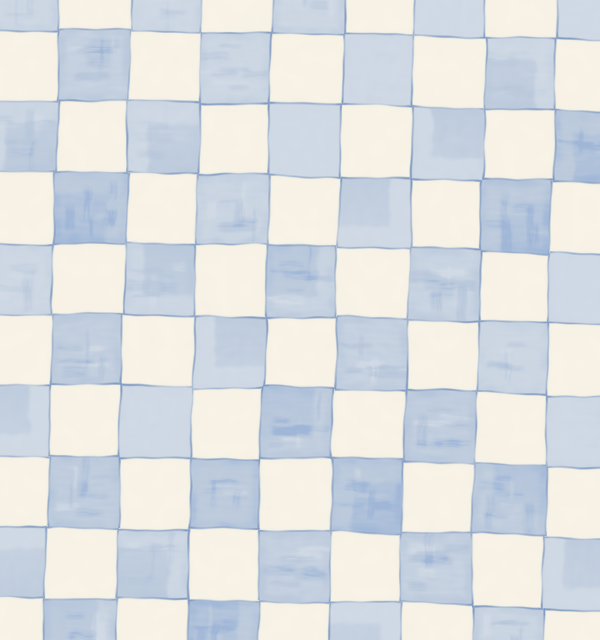
Give the GLSL for this pattern, as a Shadertoy shader.

```glsl
// Hand-painted watercolour checkerboard: a slightly tilted, wobbling grid of
// cream and blue squares with thin ink outlines. Each blue square gets its own
// wash, built from a pooled rim, a corner patch and soft bristled brush strokes.

#define PITCH 0.111                    // square size, in canvas heights
#define ORIGIN vec2(0.094, 0.047)      // first grid crossing from top left
#define WOBBLE 0.045                   // slow bend of the grid lines
#define JITTER 0.04                    // step between neighbouring edges
#define LINE_WIDTH 0.011               // half width, in squares
#define STROKES 8
#define CREAM vec3(0.970, 0.950, 0.900)
#define WASH vec3(0.815, 0.852, 0.897)
#define MID vec3(0.735, 0.790, 0.862)
#define DEEP vec3(0.625, 0.715, 0.845)
#define INK vec3(0.510, 0.610, 0.755)

float hash(vec2 p) {
    vec3 q = fract(vec3(p.xyx) * 0.1031);
    q += dot(q, q.yzx + 33.33);
    return fract((q.x + q.y) * q.z);
}

vec2 hash2(vec2 p) {
    return vec2(hash(p + 11.7), hash(p.yx + 47.3));
}

float cornerGradient(vec2 id, vec2 f) {
    float a = 6.2832 * hash(id);
    return dot(vec2(cos(a), sin(a)), f);
}

// Gradient noise, roughly -0.7 to 0.7
float noise(vec2 p) {
    vec2 i = floor(p), f = p - i, e = vec2(1, 0);
    vec2 w = f * f * f * (f * (f * 6.0 - 15.0) + 10.0);
    return mix(mix(cornerGradient(i, f), cornerGradient(i + e, f - e), w.x),
               mix(cornerGradient(i + e.yx, f - e.yx), cornerGradient(i + 1.0, f - 1.0), w.x), w.y);
}

// One soft bristled brush mark inside a square
float brushStroke(vec2 p, vec2 seed) {
    vec2 r = hash2(seed), s = hash2(seed + 5.1);
    p -= (r - 0.5) * 0.62;
    if (hash(seed + 9.4) < 0.3) p = p.yx;
    p.y += 0.03 * noise(p * 5.0 + seed);
    vec2 halfSize = vec2(mix(0.10, 0.28, s.x), mix(0.015, 0.075, s.y));
    vec2 d = abs(p) - halfSize;
    float body = (1.0 - smoothstep(-0.06, 0.06, d.x)) * (1.0 - smoothstep(-0.03, 0.03, d.y));
    return body * (0.75 + 0.7 * noise(vec2(p.x * 4.0, p.y * 32.0) + seed * 3.0));
}

// Pigment density of a blue square; p runs -0.5 to 0.5, rim is edge distance
float pigment(vec2 p, vec2 cell, float rim) {
    vec2 seed = cell * 13.0 + 201.0;
    float load = hash(seed);
    float density = 0.04 + 0.40 * load * load;

    // Pooled paint along the rim, broken up by noise
    float pooled = 0.5 + 0.9 * noise(p * 3.5 + seed);
    density += 0.35 * load * pooled * (1.0 - smoothstep(0.02, 0.16, rim));

    // Dense patch pushed into one corner of some squares
    vec2 turn = sign(hash2(seed + 2.0) - 0.5);
    vec2 q = p * turn + 0.05 * vec2(noise(p * 5.0 + seed), noise(p * 5.0 - seed));
    float patchArea = smoothstep(-0.27, -0.18, q.x) * smoothstep(-0.25, -0.16, q.y);
    density += 0.28 * step(0.68, hash(seed + 6.0)) * patchArea * (0.75 + 0.5 * q.y);

    // Dark strokes, with every third one lifted pale
    for (int i = 0; i < STROKES; i++) {
        float n = float(i);
        float amount = i % 3 == 2 ? -0.22 : 0.30;
        density += amount * smoothstep(0.05, 0.7, load) * brushStroke(p, seed + n * 3.7);
    }
    density += 0.10 * load * noise(p * vec2(3.0, 17.0) + seed);
    return clamp(density + 0.05 * noise(p * 7.0 + seed), 0.0, 1.0);
}

void mainImage(out vec4 fragColor, in vec2 fragCoord) {
    vec2 pos = fragCoord / iResolution.y;
    pos.y = 1.0 - pos.y;

    // Tilted, bent grid in units of squares
    vec2 g = (pos - ORIGIN + vec2(0.025 * pos.y, -0.02 * pos.x * pos.x)) / PITCH;
    g += WOBBLE * vec2(noise(g * 0.8 + 31.0), noise(g * 0.8 + 77.0));
    g += 0.022 * vec2(noise(g * 3.0 + 13.0), noise(g * 3.0 + 59.0));

    // Nearest edges, each shifted a little, and the square they bound
    vec2 edge = round(g), base = floor(g);
    vec2 shift = vec2(hash(vec2(edge.x, base.y) + 90.0), hash(vec2(base.x, edge.y) + 150.0)) - 0.5;
    vec2 d = g - edge - JITTER * shift;
    vec2 cell = edge - 1.0 + step(0.0, d);
    float rim = min(abs(d.x), abs(d.y));
    bool blue = mod(cell.x + cell.y, 2.0) < 0.5;

    // Paint
    float soft = max(1.0 / (iResolution.y * PITCH), 0.012);
    float density = blue ? pigment(g - cell - 0.5, cell, rim) : 0.2;
    vec3 paint = mix(WASH, MID, smoothstep(0.0, 0.45, density));
    paint = mix(paint, DEEP, smoothstep(0.38, 0.95, density));
    vec3 paper = CREAM + 0.006 * noise(g * 4.0);
    vec3 color = mix(paper, paint, smoothstep(-soft, soft, blue ? rim : -rim));

    // Ink outline of uneven weight, heavier at the crossings
    float crossing = 1.0 - smoothstep(0.0, 0.12, length(d));
    float weight = clamp(0.62 + 0.7 * noise(g * 2.3 + 120.0) + 0.3 * crossing, 0.2, 1.0);
    float width = LINE_WIDTH * (0.7 + 0.6 * weight);
    float line = 1.0 - smoothstep(width - soft, width + soft, rim);
    color = mix(color, WASH, 0.25 * exp(-rim / 0.018));
    color = mix(color, INK, line * weight);

    fragColor = vec4(color, 1.0);
}
```
